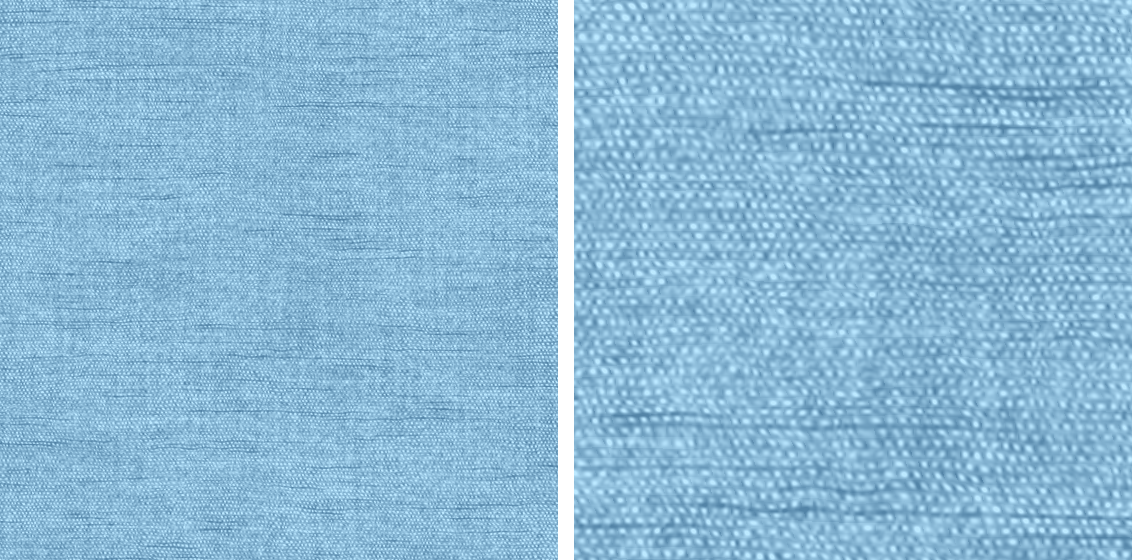
Left: the whole. Right: its middle third, enlarged.
A WebGL 1 fragment shader for this texture:

```glsl
precision highp float;
// Light blue linen in plain weave: slanted, uneven thread bumps staggered on
// fine weft rows, with thin long slub lines, dark seams between rows, faint
// warp streaks and a crisp fibre grain.

#define WEFT_ROWS 166.0
#define WARP_PAIRS 138.0
#define ROW_DEPTH 0.11
#define BUMP_DEPTH 0.36
#define SLANT 0.22
#define STREAK_DEPTH 0.27
#define SEAM_DEPTH 0.36
#define GRAIN_DEPTH 0.62
#define CLOUD_DEPTH 0.11
#define CONTRAST 1.12
#define SHADOW_BLUE vec3(0.40, 0.59, 0.72)
#define LIGHT_BLUE vec3(0.70, 0.88, 0.98)

const float TAU = 6.2831853;

uniform vec2 u_resolution;

float hash(vec2 p) {
  return fract(sin(dot(p, vec2(127.1, 311.7))) * 43758.5453);
}

float noise(vec2 p) {
  vec2 cell = floor(p);
  vec2 f = fract(p);
  f = f * f * (3.0 - 2.0 * f);
  float low = mix(hash(cell), hash(cell + vec2(1.0, 0.0)), f.x);
  float high = mix(hash(cell + vec2(0.0, 1.0)), hash(cell + vec2(1.0, 1.0)), f.x);
  return mix(low, high, f.y);
}

// Thread coordinates: warp pairs in x, weft rows in y, drifting and wobbling.
vec2 threadSpace(vec2 uv) {
  vec2 drift = vec2(noise(uv * vec2(9.0, 6.0)), noise(uv * vec2(5.0, 9.0) + 40.0)) - 0.5;
  vec2 wobble = vec2(noise(uv * vec2(60.0, 70.0) + 80.0), noise(uv * vec2(38.0, 60.0) + 120.0)) - 0.5;
  vec2 p = uv + drift * vec2(0.012, 0.012) + wobble * vec2(0.0045, 0.0035);
  p.y += 0.010 * uv.x;
  return p * vec2(WARP_PAIRS, WEFT_ROWS);
}

// Slanted bumps of uneven height, shifted by half a period on alternate rows.
float weave(vec2 thread, float edge) {
  float row = floor(thread.y + 0.5);
  float across = thread.y - row;
  float profile = cos(TAU * across);
  float shift = 0.5 * mod(row, 2.0) + 0.14 * (hash(vec2(row, 7.0)) - 0.5);
  float along = thread.x + shift + SLANT * across;
  float height = 0.55 + 0.9 * hash(vec2(floor(along + 0.5), row));
  float bump = cos(TAU * along) * (0.5 + 0.5 * profile) * height;
  float strength = 0.7 + 0.6 * noise(thread * vec2(0.16, 0.2) + 90.0);
  return (ROW_DEPTH * profile + BUMP_DEPTH * bump) * strength * (1.0 + 0.35 * edge);
}

// Uneven yarn: thin light and dark lengths along the weft, faint ones on the warp.
float streaks(vec2 uv, vec2 thread) {
  float row = floor(thread.y + 0.5);
  float offset = hash(vec2(row, 3.0)) * 9.0;
  float yarn = noise(vec2(uv.x * 9.0 + offset, row)) - 0.5;
  float slub = noise(vec2(uv.x * 24.0 + offset, row + 700.0)) - 0.5;
  float band = noise(vec2(uv.x * 5.0 + 60.0, thread.y * 0.5)) - 0.5;
  float warp = noise(vec2(thread.x * 1.3, uv.y * 12.0 + 30.0)) - 0.5;
  return STREAK_DEPTH * (0.55 * yarn + 0.5 * slub + 0.35 * band + 0.6 * warp);
}

// Long thin shadows where neighbouring rows pull apart.
float seams(vec2 uv, vec2 thread) {
  float seam = floor(thread.y);
  float along = noise(vec2(uv.x * 8.0 + hash(vec2(seam, 11.0)) * 9.0, seam + 300.0));
  float opening = smoothstep(0.76, 0.96, along);
  float line = 0.5 - 0.5 * cos(TAU * thread.y);
  return SEAM_DEPTH * opening * line * (0.6 + 0.8 * noise(thread * 0.8 + 210.0));
}

// Fibre grain at about half a thread, plus a softer layer at thread size.
float grain(vec2 thread) {
  float fibre = noise(thread * vec2(2.7, 2.1) + 500.0) - 0.5;
  float tuft = noise(thread * vec2(1.1, 0.9) + 900.0) - 0.5;
  return GRAIN_DEPTH * (0.75 * fibre + 0.35 * tuft);
}

void main() {
  vec2 uv = gl_FragCoord.xy / u_resolution.y;
  vec2 thread = threadSpace(uv);
  float edge = smoothstep(0.88, 1.0, uv.x);

  float tone = weave(thread, edge) + streaks(uv, thread) - seams(uv, thread);
  tone += grain(thread);
  tone += CLOUD_DEPTH * (noise(uv * vec2(7.0, 10.0)) - 0.5);
  tone = clamp(0.5 + CONTRAST * tone, -0.25, 1.12);

  gl_FragColor = vec4(clamp(mix(SHADOW_BLUE, LIGHT_BLUE, tone), 0.0, 1.0), 1.0);
}
```
